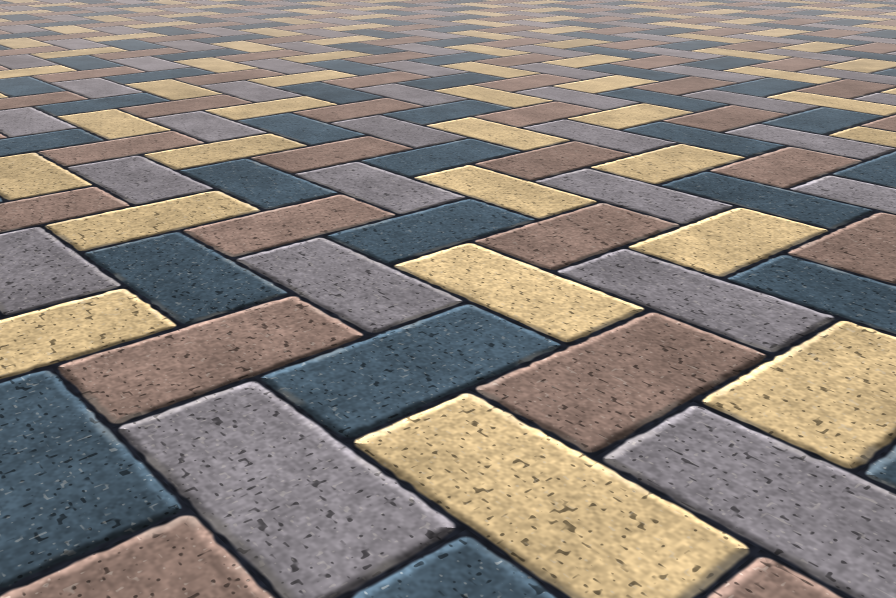
Write a WebGL 2 fragment shader that draws this texture.

```glsl
#version 300 es
precision highp float;
// Herringbone paving of 2:1 blocks in four colours, seen in perspective.
// Each pixel is projected to the ground plane, the block under it is found
// from its diagonal number, then bevels, grain, stains and haze are added.
uniform vec2 u_resolution;
out vec4 fragColor;

// Perspective: ground axes as (depth, sideways) and their offset
const float HORIZON = 1.137;
const float DEPTH_SCALE = 1.953;
const float SIDE_SCALE = 0.512;
const mat2 GROUND_AXES = mat2(-0.315, 0.1055, 0.252, 0.335);
const vec2 GROUND_OFFSET = vec2(2.542, 0.553);

// Block shape, in block widths
const float JOINT = 0.022;
const float CORNER = 0.06;
const float BEVEL = 0.075;
const float EDGE_WEAR = 0.022;
const vec2 LIGHT = vec2(-0.55, 0.40);

// Surface
const float GRAIN = 0.34;
const float STAIN = 0.16;
const float BLOCK_VARIATION = 0.14;
const float HAZE = 0.52;
const int SAMPLES = 3;

const vec3 SLATE = vec3(0.28, 0.345, 0.395);
const vec3 SAND = vec3(0.80, 0.70, 0.53);
const vec3 BROWN = vec3(0.56, 0.47, 0.43);
const vec3 MAUVE = vec3(0.53, 0.51, 0.53);
const vec3 JOINT_COLOR = vec3(0.11, 0.12, 0.15);
const vec3 DUST = vec3(0.80, 0.77, 0.73);
const vec3 HAZE_COLOR = vec3(0.79, 0.74, 0.72);

float hash(vec2 p) {
  return fract(sin(dot(p, vec2(127.1, 311.7))) * 43758.5453);
}

float noise(vec2 p) {
  vec2 i = floor(p), f = fract(p);
  f = f * f * (3.0 - 2.0 * f);
  return mix(mix(hash(i), hash(i + vec2(1, 0)), f.x),
             mix(hash(i + vec2(0, 1)), hash(i + vec2(1, 1)), f.x), f.y);
}

float roundedBox(vec2 p, vec2 halfSize, float radius) {
  vec2 q = abs(p) - halfSize + radius;
  return length(max(q, 0.0)) + min(max(q.x, q.y), 0.0) - radius;
}

// Colours run in an eight-step cycle along the diagonal
vec3 blockColor(vec2 origin) {
  float cycle = floor(mod(origin.x + origin.y + 0.5, 8.0));
  if (cycle == 0.0 || cycle == 5.0) return SLATE;
  if (cycle == 1.0 || cycle == 4.0) return SAND;
  return mod(cycle, 4.0) == 2.0 ? BROWN : MAUVE;
}

vec3 paving(vec2 ground, float depth) {
  // Find the block that covers this unit cell
  vec2 cell = floor(ground);
  float diagonal = floor(mod(cell.x - cell.y + 0.5, 4.0));
  bool lengthwise = diagonal == 1.0 || diagonal == 2.0;
  vec2 size = lengthwise ? vec2(2, 1) : vec2(1, 2);
  vec2 origin = cell;
  if (diagonal == 2.0) origin.x -= 1.0;
  if (diagonal == 3.0) origin.y -= 1.0;

  // Worn outline
  vec2 local = ground - origin - 0.5 * size;
  vec2 halfSize = 0.5 * size - JOINT;
  float dist = roundedBox(local, halfSize, CORNER);
  dist += EDGE_WEAR * (noise(ground * 13.0) - 0.5);

  // Stains and grain, the grain fading with distance
  float seed = hash(origin + 7.3);
  vec2 surface = ground + seed * 31.0;
  float fine = noise(surface * 46.0);
  float coarse = noise(surface * 21.0);
  float stain = noise(surface * 2.3) + 0.5 * noise(surface * 6.0) - 0.75;
  float near = 1.0 - smoothstep(2.5, 9.0, depth);
  vec3 base = blockColor(origin);
  vec3 color = base * (1.0 + BLOCK_VARIATION * (seed - 0.5) + STAIN * stain);
  color *= 1.0 + GRAIN * mix(0.3, 1.0, near) * (0.65 * fine + 0.5 * coarse - 0.575);
  color *= 1.0 - 0.45 * near * smoothstep(0.78, 0.92, noise(surface * 31.0 + 9.0));
  color = mix(color, DUST, 0.35 * near * smoothstep(0.80, 0.95, noise(surface * 38.0)));

  // Bevel lit from the far left, with patchy dust on its rim
  vec2 inset = abs(local) - halfSize;
  vec2 facing = inset.x > inset.y ? vec2(sign(local.x), 0) : vec2(0, sign(local.y));
  float rim = smoothstep(-BEVEL, -0.25 * BEVEL, dist);
  color *= 1.0 + rim * dot(facing, LIGHT);
  color = mix(color, DUST, 0.3 * rim * smoothstep(0.45, 0.8, noise(surface * 4.0)));

  float joint = smoothstep(-0.012, 0.012, dist);
  color = mix(color, JOINT_COLOR * (0.7 + 0.6 * coarse), joint);
  return mix(color, HAZE_COLOR, HAZE * smoothstep(2.5, 13.0, depth));
}

void main() {
  mat2 toGround = inverse(GROUND_AXES);
  vec3 total = vec3(0.0);
  // Average a small grid of samples to smooth all edges
  for (int y = 0; y < SAMPLES; y++)
    for (int x = 0; x < SAMPLES; x++) {
      vec2 jitter = (vec2(x, y) + 0.5) / float(SAMPLES) - 0.5;
      vec2 p = (gl_FragCoord.xy + jitter) / u_resolution.y;
      float depth = DEPTH_SCALE / (HORIZON - p.y);
      vec2 view = vec2(depth, SIDE_SCALE * p.x * depth);
      total += paving(toGround * (view - GROUND_OFFSET), depth);
    }
  fragColor = vec4(total / float(SAMPLES * SAMPLES), 1.0);
}
```
